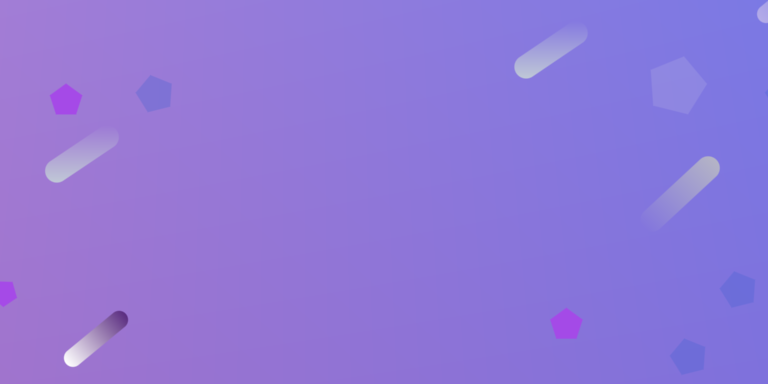
Give the GLSL for this background, as a Shadertoy shader.

```glsl
// Soft violet-to-blue backdrop with scattered pentagons and fading capsules.
// Four corner colours are blended bilinearly, then distance functions
// place flat pentagons and gradient pills in units of canvas height.

#define PURPLE vec4(0.65, 0.28, 0.91, 0.95)
#define BLUE   vec4(0.27, 0.38, 0.82, 0.32)
#define PALE   vec4(0.78, 0.76, 0.90, 0.20)
#define SILVER vec4(0.76, 0.80, 0.84, 0.95)
#define GREY   vec4(0.72, 0.72, 0.77, 0.95)
#define MIST   vec4(0.80, 0.76, 0.92, 0.70)
#define PLUM   vec3(0.35, 0.17, 0.50)

const int PENTAGONS = 8;
const int CAPSULES = 5;

// Centre x, centre y, circumradius, angle of one corner in degrees
const vec4 pentagons[PENTAGONS] = vec4[](
    vec4(0.172, 0.738, 0.0445, 90.0), vec4(1.475, 0.154, 0.0445, 90.0),
    vec4(0.010, 0.237, 0.0365, 52.0), vec4(0.404, 0.755, 0.0510, 104.0),
    vec4(1.924, 0.245, 0.0500, 104.0), vec4(1.794, 0.070, 0.0500, 104.0),
    vec4(2.042, 0.755, 0.0500, 104.0), vec4(1.762, 0.776, 0.0795, 76.0));

// Solid end and faded end
const vec4 capsules[CAPSULES] = vec4[](
    vec4(0.148, 0.555, 0.279, 0.643), vec4(1.370, 0.826, 1.500, 0.914),
    vec4(1.844, 0.5625, 1.698, 0.427), vec4(1.995, 0.9635, 2.115, 1.062),
    vec4(0.190, 0.068, 0.310, 0.167));

float pentagonDistance(vec2 p, float radius, float turn) {
    float sector = radians(72.0);
    float angle = mod(atan(p.y, p.x) - turn, sector) - 0.5 * sector;
    return length(p) * cos(angle) - radius * cos(0.5 * sector);
}

float capsuleDistance(vec2 p, vec2 a, vec2 b, float radius) {
    vec2 axis = b - a;
    float along = clamp(dot(p - a, axis) / dot(axis, axis), 0.0, 1.0);
    return length(p - a - along * axis) - radius;
}

// Fraction of the way through a shape, measured in one direction
float gradientAlong(vec2 p, vec2 a, vec2 b, vec2 dir, float radius) {
    return clamp((dot(p - a, dir) + radius) / (dot(b - a, dir) + 2.0 * radius), 0.0, 1.0);
}

vec3 backdrop(vec2 uv) {
    vec3 bottom = mix(vec3(0.627, 0.453, 0.804), vec3(0.495, 0.443, 0.863), uv.x);
    vec3 top = mix(vec3(0.635, 0.490, 0.838), vec3(0.482, 0.474, 0.894), uv.x);
    return mix(bottom, top, uv.y);
}

void mainImage(out vec4 fragColor, in vec2 fragCoord) {
    vec2 p = fragCoord / iResolution.y;
    float pixel = 1.0 / iResolution.y;
    vec3 color = backdrop(fragCoord / iResolution.xy);

    // Pentagons: three purple, four blue, one pale
    for (int i = 0; i < PENTAGONS; i++) {
        vec4 shape = pentagons[i];
        vec4 tint = i < 3 ? PURPLE : i < 7 ? BLUE : PALE;
        float d = pentagonDistance(p - shape.xy, shape.z, radians(shape.w));
        color = mix(color, tint.rgb, tint.a * smoothstep(pixel, -pixel, d));
    }

    // Capsules: silver ones fade upward, the rest along their axis
    for (int i = 0; i < CAPSULES; i++) {
        vec2 a = capsules[i].xy;
        vec2 b = capsules[i].zw;
        float radius = i < 3 ? 0.0305 : 0.0235;
        vec2 dir = i < 2 ? vec2(0.0, 1.0) : normalize(b - a);
        float t = gradientAlong(p, a, b, dir, radius);
        vec4 tint = i < 2 ? SILVER : i < 3 ? GREY : MIST;
        tint.a *= 1.0 - t;
        if (i == CAPSULES - 1) tint = vec4(mix(vec3(1.0), PLUM, t), 1.0);
        float d = capsuleDistance(p, a, b, radius);
        color = mix(color, tint.rgb, tint.a * smoothstep(pixel, -pixel, d));
    }

    fragColor = vec4(color, 1.0);
}
```
